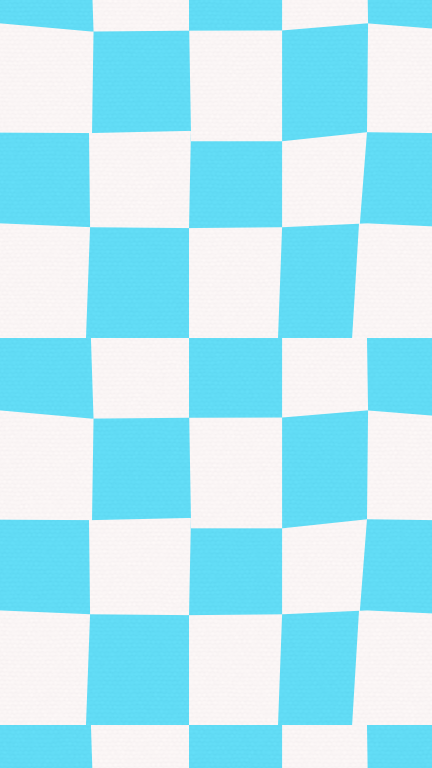
Reproduce this pattern procedurally as a Shadertoy shader.

```glsl
// A hand-cut, wonky checkerboard of sky blue and warm white on woven cloth.
// Four uneven rows of five cells repeat down the canvas; slanted borders flip
// the colour by sign, and a brick-laid thread relief shades the result.

const vec3 BLUE = vec3(0.38, 0.86, 0.96);
const vec3 WHITE = vec3(0.98, 0.96, 0.96);
const float PERIOD = 89.6;                          // percent of canvas width
const float START = 11.3;                           // part of the tile above the top
const vec4 KNOTS = vec4(21.2, 43.8, 65.3, 85.0);    // where row borders bend

float hash(vec2 p) {
    vec3 q = fract(vec3(p.xyx) * 0.1031);
    q += dot(q, q.yzx + 33.33);
    return fract((q.x + q.y) * q.z);
}

float noise(vec2 p) {
    vec2 i = floor(p), f = fract(p);
    f = f * f * (3.0 - 2.0 * f);
    return mix(mix(hash(i), hash(i + vec2(1, 0)), f.x),
               mix(hash(i + vec2(0, 1)), hash(i + vec2(1, 1)), f.x), f.y);
}

float ramp(float x, float x0, float x1, float y0, float y1) {
    return mix(y0, y1, (x - x0) / (x1 - x0));
}

// Height of a bent row border at x
float border(float x, float left, vec4 k, float right) {
    if (x < KNOTS.x) return ramp(x, 0.0, KNOTS.x, left, k.x);
    if (x < KNOTS.y) return ramp(x, KNOTS.x, KNOTS.y, k.x, k.y);
    if (x < KNOTS.z) return ramp(x, KNOTS.y, KNOTS.z, k.y, k.z);
    if (x < KNOTS.w) return ramp(x, KNOTS.z, KNOTS.w, k.z, k.w);
    return ramp(x, KNOTS.w, 100.0, k.w, right);
}

// +1 or -1, flipping across each of four slanted column edges
float columns(vec2 p, float y0, float y1, vec4 top, vec4 bottom, float px) {
    vec4 edge = mix(top, bottom, clamp((p.y - y0) / (y1 - y0), 0.0, 1.0));
    vec4 s = clamp((p.x - edge) / px * 2.0, -1.0, 1.0);
    return s.x * s.y * s.z * s.w;
}

float below(float y, float line, float px) {
    return clamp((y - line) / px + 0.5, 0.0, 1.0);
}

// Blue coverage of one repeating tile
float checker(vec2 p, float px) {
    float y1 = border(p.x, 16.7, vec4(18.6, 18.4, 18.35, 16.7), 17.9);
    float stepY = p.x < 44.2 ? 41.6 : 44.0;         // this border breaks midway
    float y2 = border(p.x, 42.0, vec4(42.1, stepY, 44.0, 41.9), 42.1);
    float y3 = border(p.x, 63.0, vec4(63.9, 64.1, 63.9, 63.0), 63.7);

    float a = columns(p, 0.0, y1, vec4(21.05, 43.75, 65.3, 84.95),
                      vec4(21.65, 43.75, 65.3, 85.2), px);
    float b = columns(p, y1, y2, vec4(21.65, 43.8, 65.3, 85.2),
                      vec4(21.3, 44.2, 65.3, 84.95), px);
    float c = columns(p, y2, y3, vec4(20.6, 44.2, 65.3, 84.95),
                      vec4(20.85, 43.75, 65.3, 83.3), px);
    float d = columns(p, y3, PERIOD, vec4(20.85, 43.75, 65.3, 83.1),
                      vec4(19.9, 43.75, 64.35, 81.5), px);

    float s = mix(a, -b, below(p.y, y1, px));
    s = mix(s, c, below(p.y, y2, px));
    s = mix(s, -d, below(p.y, y3, px));
    return 0.5 + 0.5 * s;
}

// Thread relief around zero: staggered bumps with uneven strength
float weave(vec2 p) {
    p.y += 0.3 * noise(p * 0.25);
    vec2 cell = p / vec2(1.25, 0.95);
    cell.x += 0.5 * mod(floor(cell.y), 2.0) + 0.3 * noise(p * 0.6);
    vec2 wave = cos(6.2832 * (fract(cell) - 0.5));
    float bump = 0.6 * wave.y + 0.4 * wave.x;
    return bump * (0.4 + 0.6 * hash(floor(cell))) + 0.7 * (noise(p * 1.8) - 0.5);
}

void mainImage(out vec4 fragColor, in vec2 fragCoord) {
    // Percent of canvas width, measured from the top left
    float px = 100.0 / iResolution.x;
    vec2 p = vec2(fragCoord.x, iResolution.y - fragCoord.y) * px;

    vec2 tile = vec2(p.x, mod(p.y + START, PERIOD));
    float blue = checker(tile, px);
    vec3 color = mix(WHITE, BLUE, blue);

    // Cloth shading, softest in the blue channel
    color += weave(p) * vec3(0.013, 0.014, 0.012);
    fragColor = vec4(clamp(color, 0.0, 1.0), 1.0);
}
```
